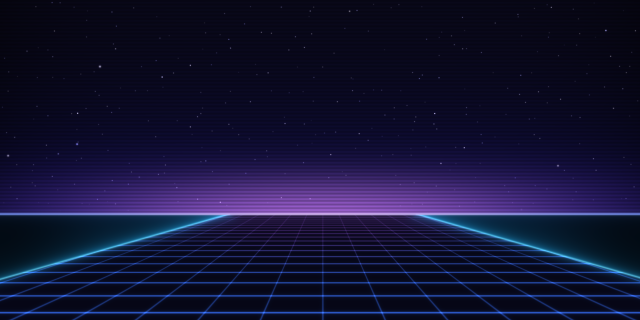
Reproduce this background procedurally as a Shadertoy shader.

```glsl
// Retro neon landscape: a starry, scanlined dusk sky above a perspective grid.
// The floor is a plane projected by inverse screen depth, bounded by two cyan
// beams; glows are Gaussian or exponential falloffs of simple distances.

#define HORIZON 0.331        // height of the horizon line
#define VANISH_Y 0.443       // height where the floor lines converge
#define CENTER_X 1.009       // axis of symmetry, in canvas heights
#define ROAD_HALF 0.293      // half width of the floor at the horizon
#define BEAM_SLOPE 0.285     // fall of the side beams per unit of x
#define COLUMN_STEP 0.44     // column spacing per unit below VANISH_Y
#define ROW_STEP 0.34        // row spacing in inverse depth
#define SCANLINES 88.0       // scanlines per canvas height
#define SCAN_DEPTH 0.13      // scanline contrast
#define STAR_LAYERS 3

vec3 hash3(vec2 cell) {
    vec3 k = vec3(dot(cell, vec2(127.1, 311.7)),
                  dot(cell, vec2(269.5, 183.3)),
                  dot(cell, vec2(419.2, 371.9)));
    return fract(sin(k) * 43758.55);
}

float gauss(float d, float width) {
    float r = d / width;
    return exp(-r * r);
}

// Thin line that keeps its brightness when narrower than a pixel
float line(float d, float width, float px) {
    float w = max(width, 0.65 * px);
    return gauss(d, w) * width / w;
}

// Distance to the nearest integer, in cells
float cellDistance(float v) {
    return abs(fract(v + 0.5) - 0.5);
}

// Jittered stars, one at most per cell, finer and fainter layer by layer
vec3 stars(vec2 p, float px) {
    vec3 sum = vec3(0.0);
    for (int i = 0; i < STAR_LAYERS; i++) {
        float layer = float(i);
        float scale = 7.0 + 8.0 * layer;
        vec2 cell = floor(p * scale);
        vec3 rnd = hash3(cell + 37.0 * layer);
        vec3 look = hash3(cell + 91.0 + 17.0 * layer);
        float d = length(fract(p * scale) - 0.15 - 0.7 * rnd.xy) / scale;
        float radius = mix(0.0016, 0.0034, look.x * look.x) / (1.0 + 0.35 * layer);
        float power = step(rnd.z, 0.32) * mix(0.2, 0.9, look.y) / (1.0 + 0.9 * layer);
        vec3 tint = mix(vec3(0.6, 0.6, 1.0), vec3(1.0, 0.95, 0.95), look.z);
        float w = max(radius, 0.65 * px);
        sum += tint * power * gauss(d, w) * min(1.0, 1.5 * radius / w);
    }
    return sum;
}

vec3 sky(vec2 p, float px) {
    float h = p.y - HORIZON;
    float x = p.x - CENTER_X;
    vec3 col = vec3(0.030, 0.027, 0.085);
    col += vec3(0.018, 0.016, 0.115) * gauss(h, 0.36);
    col += vec3(0.045, 0.025, 0.18) * gauss(h, 0.14);
    col += vec3(0.43, 0.25, 0.32) * gauss(h, 0.11) * gauss(x, 0.74);
    col *= 1.0 - 0.35 * pow(abs(x), 4.0);
    col *= 1.0 + SCAN_DEPTH * sin(6.2832 * SCANLINES * p.y);
    return col + stars(p, px) * smoothstep(0.0, 0.08, h);
}

vec3 floorGrid(vec2 p, float px) {
    float below = VANISH_Y - p.y;
    float nearness = clamp((HORIZON - p.y) / HORIZON, 0.0, 1.0);
    float x = p.x - CENTER_X;

    // Distances in canvas units to the closest row and column
    float depth = 1.0 / below;
    float rowDist = cellDistance(depth / ROW_STEP) * ROW_STEP * below * below;
    float spacing = COLUMN_STEP * below;
    float tilt = inversesqrt(1.0 + x * x / (below * below));
    float columnDist = cellDistance(x / spacing) * spacing * tilt;

    float width = mix(0.0012, 0.0030, nearness);
    float rows = line(rowDist, width, px) + 0.14 * gauss(rowDist, 0.009) * nearness;
    float columns = line(columnDist, width, px) + 0.10 * gauss(columnDist, 0.009) * nearness;

    vec3 farColor = mix(vec3(0.36, 0.20, 0.52), vec3(0.16, 0.25, 0.56), smoothstep(0.1, 0.6, abs(x)));
    vec3 lineColor = mix(farColor, vec3(0.16, 0.34, 0.74), smoothstep(0.1, 0.65, nearness));
    vec3 col = mix(vec3(0.055, 0.035, 0.13), vec3(0.022, 0.024, 0.085), smoothstep(0.0, 0.4, nearness));
    return col + lineColor * (0.88 * rows + 0.48 * columns) * mix(0.5, 1.0, nearness);
}

void mainImage(out vec4 fragColor, in vec2 fragCoord) {
    float px = 1.0 / iResolution.y;
    vec2 p = fragCoord * px;
    p.x += 1.0 - 0.5 * iResolution.x * px;
    float x = abs(p.x - CENTER_X);
    float h = p.y - HORIZON;

    // Side beams, folded onto one ray that starts at the horizon
    vec2 q = vec2(x - ROAD_HALF, -h);
    vec2 ray = normalize(vec2(1.0, BEAM_SLOPE));
    float beamDist = length(q - ray * max(dot(q, ray), 0.0));
    float outside = smoothstep(-px, px, q.x * ray.y - q.y * ray.x);

    // Dark teal panels beyond the beams
    vec3 panel = vec3(0.012, 0.040, 0.085) + vec3(0.015, 0.14, 0.19) * exp(-beamDist / 0.07);
    panel += vec3(0.01, 0.05, 0.10) * exp(-abs(h) / 0.035);
    panel *= 1.0 - 0.40 * smoothstep(0.65, 1.0, x);

    vec3 ground = mix(floorGrid(vec2(p.x, min(p.y, HORIZON)), px), panel, outside);
    ground += vec3(0.06, 0.27, 0.36) * exp(-beamDist / 0.012);
    ground += vec3(0.20, 0.31, 0.30) * line(beamDist, 0.0034, px);
    vec3 col = mix(ground, sky(p, px), smoothstep(-px, px, h));

    // Horizon line, pale in the middle and blue toward the ends
    vec3 horizonColor = mix(vec3(0.32, 0.46, 0.82), vec3(0.76, 0.66, 0.86), gauss(x, 0.75));
    col = mix(col, horizonColor, 0.9 * line(h, 0.0038, px));
    col += horizonColor * 0.13 * exp(-abs(h) / 0.010);

    fragColor = vec4(clamp(col, 0.0, 1.0), 1.0);
}
```
